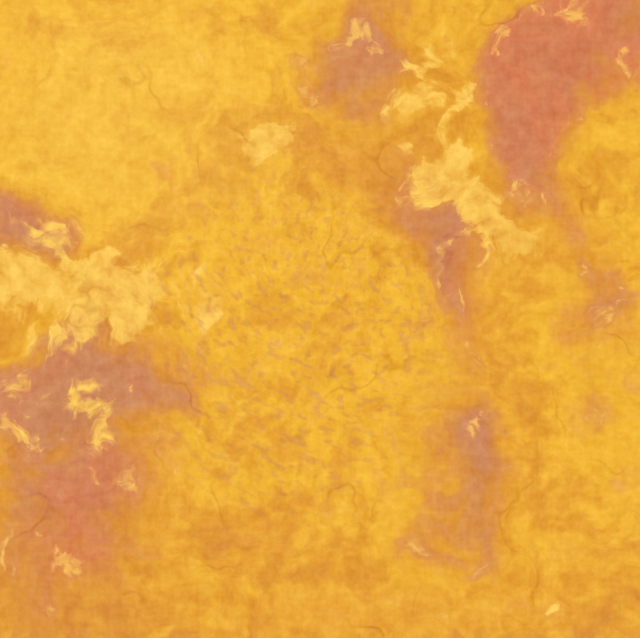
A Shadertoy shader for this texture:

```glsl
const vec3 GOLD  = vec3(0.955, 0.720, 0.215);
const vec3 AMBER = vec3(0.900, 0.625, 0.215);
const vec3 OCHRE = vec3(0.860, 0.555, 0.260);
const vec3 MAUVE = vec3(0.800, 0.530, 0.380);
const vec3 CORAL = vec3(0.845, 0.485, 0.340);
const vec3 CREAM = vec3(0.980, 0.775, 0.345);

mat2 rotation(float a) {
    float c = cos(a), s = sin(a);
    return mat2(c, s, -s, c);
}

vec2 gradientAt(vec2 cell) {
    vec3 h = fract(cell.xyx * vec3(0.1031, 0.1030, 0.0973));
    h += dot(h, h.yzx + 33.33);
    float angle = 6.2832 * fract((h.x + h.y) * h.z);
    return vec2(cos(angle), sin(angle));
}

float gradientNoise(vec2 p) {
    vec2 i = floor(p), f = fract(p);
    vec2 u = f * f * f * (f * (f * 6.0 - 15.0) + 10.0);
    vec2 e = vec2(0.0, 1.0);
    float a = dot(gradientAt(i), f);
    float b = dot(gradientAt(i + e.yx), f - e.yx);
    float c = dot(gradientAt(i + e.xy), f - e.xy);
    float d = dot(gradientAt(i + e.yy), f - e.yy);
    return mix(mix(a, b, u.x), mix(c, d, u.x), u.y);
}

float fbm(vec2 p, int octaves) {
    float sum = 0.0, weight = 0.6;
    for (int i = 0; i < octaves; i++) {
        sum += weight * gradientNoise(p);
        p = rotation(0.6) * p * 2.03 + 17.3;
        weight *= 0.54;
    }
    return sum;
}

// Soft tilted ellipse, one at its centre
float blob(vec2 p, vec2 centre, vec2 radius, float tilt) {
    vec2 q = (p - centre) * rotation(tilt) / radius;
    return exp(-dot(q, q));
}

// Faint broken crease along the zero line of a noise field
float vein(vec2 p, float scale, float width) {
    float line = 1.0 - smoothstep(0.0, width, abs(fbm(p * scale, 4)));
    return line * smoothstep(-0.05, 0.4, gradientNoise(p * 11.0 + 41.0));
}

float stainField(vec2 p) {
    float s = blob(p, vec2(0.91, 0.92), vec2(0.18, 0.08), 0.35);
    s += blob(p, vec2(0.83, 0.78), vec2(0.07, 0.14), -0.3);
    s += 0.8 * blob(p, vec2(0.69, 0.62), vec2(0.05, 0.13), 0.45);
    s += 0.7 * blob(p, vec2(0.58, 0.92), vec2(0.09, 0.10), 0.0);
    s += 0.9 * blob(p, vec2(0.74, 0.27), vec2(0.06, 0.11), 0.1);
    s += 0.55 * blob(p, vec2(0.92, 0.57), vec2(0.05, 0.14), 0.3);
    s += 0.9 * blob(p, vec2(0.04, 0.63), vec2(0.08, 0.06), -0.3);
    s += blob(p, vec2(0.10, 0.40), vec2(0.19, 0.06), 0.1);
    return s + blob(p, vec2(0.10, 0.20), vec2(0.13, 0.18), -0.2);
}

float creamField(vec2 p) {
    float c = blob(p, vec2(0.12, 0.54), vec2(0.22, 0.09), -0.1);
    c += 0.9 * blob(p, vec2(0.71, 0.70), vec2(0.09, 0.045), -0.9);
    c += 0.9 * blob(p, vec2(0.79, 0.62), vec2(0.05, 0.03), -0.2);
    c += 0.8 * blob(p, vec2(0.42, 0.76), vec2(0.06, 0.03), 0.4);
    c += 0.6 * blob(p, vec2(0.67, 0.88), vec2(0.10, 0.10), 0.4);
    return c + 0.65 * blob(p, vec2(0.13, 0.34), vec2(0.08, 0.06), -0.4);
}

// Short soft dashes lying along arcs around a centre
float dashes(vec2 p, vec2 centre) {
    vec2 d = p - centre;
    vec2 arc = vec2(atan(d.y, d.x) * 18.0, length(d) * 75.0);
    return gradientNoise(arc + 1.2 * gradientNoise(p * 20.0)) + 0.5 * gradientNoise(arc * 2.1 + 7.0);
}

void mainImage(out vec4 fragColor, in vec2 fragCoord) {
    vec2 p = fragCoord / iResolution.xy;
    vec2 warp = vec2(fbm(p * 5.0, 5), fbm(p * 5.0 + 31.7, 5));
    vec2 q = p + 0.11 * warp;
    float cloud = fbm(q * 4.0 + 5.0, 5);
    float mottle = fbm(q * 13.0 + 60.0, 5);
    float curds = fbm(p * 27.0 + 2.0 * warp, 4);
    float grain = fbm(p * 70.0, 3);

    // Golden ground with an amber rim around the central dome
    vec2 dome = vec2(0.46, 0.45);
    float reach = length((q - dome) * vec2(1.0, 0.9));
    float rim = exp(-pow((reach - 0.29) / 0.05, 2.0)) * smoothstep(0.2, 0.7, p.y);
    float glow = blob(q, vec2(0.18, 0.84), vec2(0.25, 0.20), 0.0);
    float tone = 0.56 + 1.2 * cloud + 0.6 * mottle + 0.5 * curds + 0.45 * glow - 0.6 * rim;
    tone -= 0.40 * (1.0 - smoothstep(0.0, 0.3, p.y));
    vec3 color = mix(AMBER, GOLD, smoothstep(0.05, 0.8, tone));
    color = mix(color, OCHRE, 0.7 * smoothstep(0.2, -0.35, tone));
    color = mix(color, CREAM, 0.45 * glow);

    // Ochre fringes melting into mauve and coral stains
    float stain = stainField(q) + 0.8 * cloud + 0.7 * mottle + 0.25 * curds;
    color = mix(color, OCHRE, 0.75 * smoothstep(0.10, 0.55, stain));
    float warmth = blob(q, vec2(0.90, 0.88), vec2(0.22, 0.20), 0.0)
                 + blob(q, vec2(0.14, 0.17), vec2(0.09, 0.11), 0.0);
    vec3 stainColor = mix(MAUVE, CORAL, clamp(0.9 * warmth + 1.2 * mottle, 0.0, 1.0));
    color = mix(color, stainColor, 0.9 * smoothstep(0.32, 0.95, stain));

    // Ragged cream islands, worn thin in places
    float cream = creamField(p + 0.09 * warp) + 0.85 * mottle + 0.4 * curds;
    float island = smoothstep(0.40, 0.64, cream);
    float flecks = smoothstep(0.22, 0.40, mottle + 0.4 * curds) * smoothstep(0.3, 0.7, stain);
    float wear = clamp(0.82 + 0.9 * curds, 0.0, 1.0);
    color = mix(color, CREAM, wear * max(island, 0.7 * flecks));

    // Dashes, creases and woven grain
    float domeMask = 1.0 - smoothstep(0.14, 0.32, reach);
    float dash = smoothstep(0.0, 0.5, dashes(p, vec2(0.62, 0.78)));
    color = mix(color, MAUVE, 0.36 * domeMask * dash);
    color -= vec3(0.05, 0.06, 0.03) * vein(p, 5.0, 0.035);
    float weave = gradientNoise(p * vec2(30.0, 170.0)) + gradientNoise(p * vec2(170.0, 30.0));
    color += vec3(0.045, 0.065, 0.060) * grain + 0.012 * weave;
    color += vec3(0.05, 0.07, 0.05) * (curds + 0.6 * mottle);

    fragColor = vec4(clamp(color, 0.0, 1.0), 1.0);
}
```
